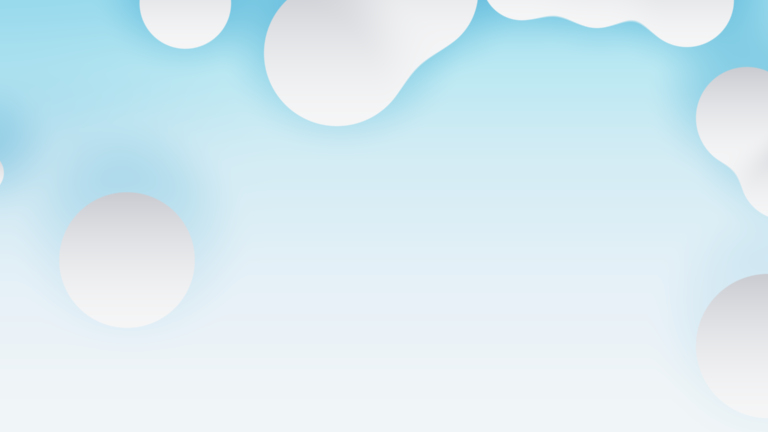
Reproduce this background procedurally as a Shadertoy shader.

```glsl
// Each blob: centre, radius, and how softly it melts into the ones before it
const int BLOBS = 11;
const vec4 blobs[BLOBS] = vec4[](
    vec4(0.429, 0.993, 0.106, 0.001),
    vec4(0.780, 0.877, 0.169, 0.001),
    vec4(0.961, 1.019, 0.146, 0.100),
    vec4(1.208, 1.046, 0.093, 0.001),
    vec4(1.382, 1.028, 0.093, 0.090),
    vec4(1.590, 1.000, 0.109, 0.090),
    vec4(1.729, 0.727, 0.118, 0.001),
    vec4(1.817, 0.595, 0.104, 0.050),
    vec4(1.778, 0.199, 0.167, 0.001),
    vec4(0.294, 0.398, 0.157, 0.001),
    vec4(-0.037, 0.600, 0.046, 0.001));

// Returns the distance to the merged blobs and the relative height on them
vec2 blobField(vec2 p) {
    vec2 field = vec2(10.0, 0.0);
    for (int i = 0; i < BLOBS; i++) {
        vec4 b = blobs[i];
        float d = length(p - b.xy) - b.z;
        float diff = field.x - d;
        float blend = max(b.w - abs(diff), 0.0) / b.w;
        float height = (p.y - b.y) / b.z;
        field.y = mix(field.y, height, smoothstep(-1.5 * b.w, 1.5 * b.w, diff));
        field.x = min(field.x, d) - blend * blend * b.w * 0.25;
    }
    return field;
}

// Soft shadow, cast upwards and a little to the right
float blobShadow(vec2 p) {
    vec2 q = p - vec2(0.01, 0.05);
    float lit = 1.0;
    for (int i = 0; i < BLOBS; i++) {
        float d = length(q - blobs[i].xy) - blobs[i].z;
        lit *= 1.0 - 0.6 * (1.0 - smoothstep(-0.05, 0.13, d));
    }
    return 1.0 - lit;
}

vec3 skyColor(vec2 p) {
    vec3 sky = mix(vec3(0.94, 0.96, 0.97), vec3(0.91, 0.945, 0.97), smoothstep(0.05, 0.32, p.y));
    sky = mix(sky, vec3(0.83, 0.925, 0.957), smoothstep(0.25, 0.68, p.y));
    sky = mix(sky, vec3(0.73, 0.91, 0.95), smoothstep(0.60, 0.88, p.y));
    sky = mix(sky, vec3(0.61, 0.86, 0.93), smoothstep(0.82, 1.02, p.y));
    // Cooler haze on the left
    float band = (p.y - 0.72) / 0.2;
    float haze = (1.0 - smoothstep(0.0, 0.65, p.x)) * exp(-band * band);
    return sky - vec3(0.09, 0.045, 0.02) * haze;
}

void mainImage(out vec4 fragColor, in vec2 fragCoord) {
    vec2 p = fragCoord / iResolution.y;

    // Background with shadows that fade towards the bottom
    float strength = mix(0.25, 1.0, smoothstep(0.3, 1.0, p.y));
    vec3 color = skyColor(p);
    color *= 1.0 - vec3(0.5, 0.2, 0.1) * blobShadow(p) * strength;

    // White blobs, lit from below
    vec2 field = blobField(p);
    float dim = pow(clamp(field.y * 0.5 + 0.5, 0.0, 1.0), 1.7);
    vec3 body = vec3(0.96, 0.962, 0.965) - vec3(0.17, 0.165, 0.145) * dim;
    float edge = 1.0 / iResolution.y;
    color = mix(color, body, 1.0 - smoothstep(-edge, edge, field.x));

    fragColor = vec4(color, 1.0);
}
```
